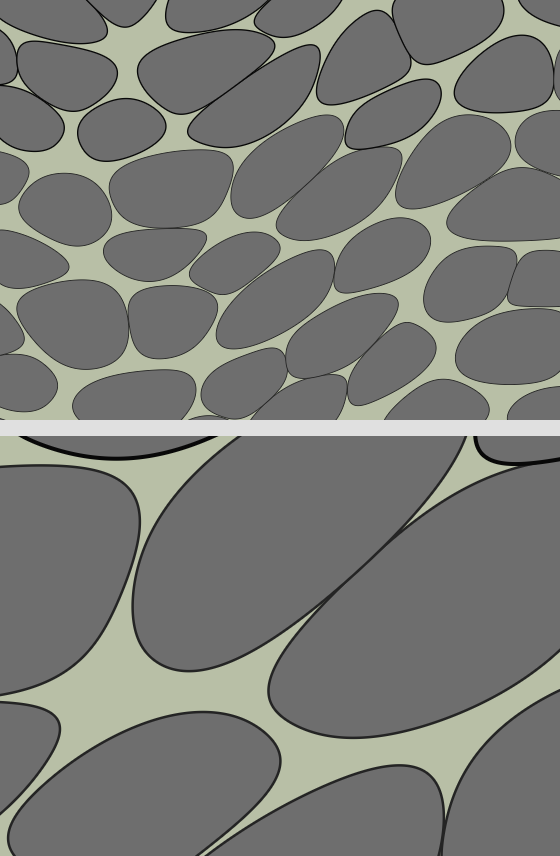
Top, the full canvas; bottom, a detail of the centre.
A Shadertoy shader for this pattern:

```glsl
// Flat grey pebbles with dark outlines, packed in pale green along a bending flow.

const float STRETCH = 1.6;   // squeeze across the flow
const float PITCH = 0.255;   // mean spacing of the pebbles

// Height of the flow lines, and their slope.
float flow(float x)  { return 0.15 * x - 0.095 * sin(4.0 * x); }
float slope(float x) { return 0.15 - 0.38 * cos(4.0 * x); }

vec3 hash32(vec2 p) {
    vec3 h = fract(vec3(p.xyx) * vec3(0.1031, 0.1030, 0.0973));
    h += dot(h, h.yxz + 33.33);
    return fract((h.xxy + h.yzz) * h.zyx);
}

// Pebble of a grid cell: centre in xy, relative size in z.
vec3 pebble(vec2 cell) {
    vec3 h = hash32(cell + 57.0);
    vec2 q = cell + 0.5 + (h.xy - 0.5) * 0.54;
    q.x += 0.5 * mod(cell.y, 2.0) - 0.25;
    q *= PITCH;
    return vec3(q.x, q.y / STRETCH + flow(q.x), mix(0.65, 1.4, h.z));
}

// Offset measured in the frame of the flow.
vec2 toFlow(vec2 d, float k) {
    return vec2(d.x, STRETCH * (d.y - k * d.x));
}

// Signed distance to a pebble: a rounded blend of the planes that
// separate it from each neighbour, so that pebbles never pile up.
float pebbleDistance(vec2 p, vec2 cell, vec3 self) {
    float sum = 0.0;
    vec2 gradient = vec2(0.0);
    for (int j = -2; j <= 2; j++)
    for (int i = -2; i <= 2; i++) {
        if (i == 0 && j == 0) continue;
        vec3 other = pebble(cell + vec2(i, j));
        vec2 d = other.xy - self.xy;
        float k = slope(0.5 * (self.x + other.x));
        vec2 e = toFlow(d, k);
        vec2 normal = vec2(e.x - STRETCH * k * e.y, STRETCH * e.y);
        float share = self.z / (self.z + other.z);
        vec2 w = 0.97 * normal / (dot(e, e) * share);
        float u = max(dot(p - self.xy, w), 0.0);
        sum += u * u * u * u;
        gradient += u * u * u * w;
    }
    sum = max(sum, 1e-6);
    return (sum - pow(sum, 0.75)) / (length(gradient) + 1e-6);
}

void mainImage(out vec4 fragColor, in vec2 fragCoord) {
    float pixel = 1.0 / iResolution.y;
    vec2 p = fragCoord * pixel;
    vec3 color = vec3(0.72, 0.75, 0.65);

    vec2 home = floor(vec2(p.x, STRETCH * (p.y - flow(p.x))) / PITCH);
    for (int j = -2; j <= 2; j++)
    for (int i = -2; i <= 2; i++) {
        vec2 cell = home + vec2(i, j);
        vec3 self = pebble(cell);
        // Skip pebbles out of reach.
        if (length(toFlow(p - self.xy, slope(self.x))) > 1.25 * PITCH) continue;

        float d = pebbleDistance(p, cell, self);
        float bold = step(0.64, self.y + 0.15 * self.x * (0.6 - self.x));
        float halfWidth = mix(0.0010, 0.0016, bold);
        float fill = clamp(0.5 - d / pixel, 0.0, 1.0);
        float line = clamp((halfWidth - abs(d)) / pixel + 0.5, 0.0, 1.0);
        color = mix(color, vec3(0.43), fill);
        color = mix(color, vec3(mix(0.14, 0.03, bold)), line);
    }
    fragColor = vec4(color, 1.0);
}
```
